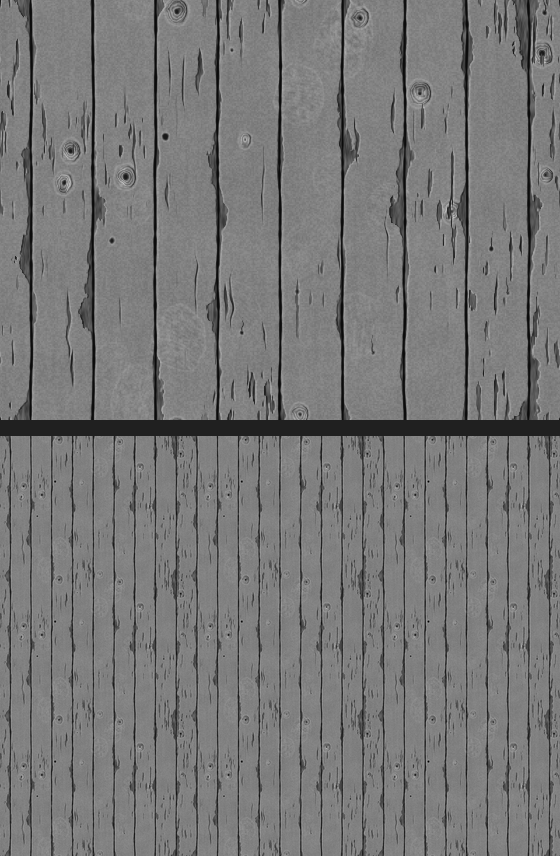
Top: one tile. Bottom: repeated 3 by 3.
Reproduce this texture procedurally as a WebGL 2 fragment shader.

```glsl
#version 300 es
precision highp float;
uniform vec2 u_resolution;
out vec4 outColor;

const float PLANKS = 9.0;
const vec2 ASPECT = vec2(4.0 / 3.0, 1.0);
const float SEAM_WIDTH = 0.022;   // half width, in planks
const float FRAY_REACH = 0.25;    // widest torn edge, in planks
const int SLIVERS = 30;
const int KNOTS = 20;
const int PATCHES = 13;
const float PAINT = 0.505;
const float BLACK = 0.045;
const float BARK_DARK = 0.10;
const float BARK_LIGHT = 0.44;
const float RIM_LIGHT = 0.09;
const float GRAIN = 0.07;

vec3 hash3(vec2 cell, float seed) {
  uvec3 v = uvec3(ivec3(vec3(cell, seed))) * 1664525u + 1013904223u;
  v.x += v.y * v.z; v.y += v.z * v.x; v.z += v.x * v.y;
  v ^= v >> 16u;
  v.x += v.y * v.z; v.y += v.z * v.x; v.z += v.x * v.y;
  return vec3(v >> 8u) / 16777216.0;
}

// Value noise that wraps over the unit square
float noise(vec2 uv, vec2 cells, float seed) {
  vec2 q = uv * cells, i = floor(q), f = q - i;
  f = f * f * (3.0 - 2.0 * f);
  vec2 a = floor(mod(i + 0.5, cells)), b = floor(mod(i + 1.5, cells));
  return mix(mix(hash3(a, seed).x, hash3(vec2(b.x, a.y), seed).x, f.x),
             mix(hash3(vec2(a.x, b.y), seed).x, hash3(b, seed).x, f.x), f.y);
}

float fbm(vec2 uv, vec2 cells, float seed) {
  float sum = 0.0, gain = 0.5;
  for (int o = 0; o < 3; o++, cells *= 2.0, gain *= 0.5)
    sum += gain * noise(uv, cells, seed + float(o));
  return sum / 0.875;
}

vec2 wrapDelta(vec2 uv, vec2 center) {
  vec2 d = uv - center;
  return (d - round(d)) * ASPECT;
}

float inside(float dist, float soft) { return 1.0 - smoothstep(-soft, soft, dist); }

// Signed offset from the nearest seam, and that seam's index
vec2 seam(vec2 uv) {
  float k = uv.x * PLANKS - 0.5, id = round(k);
  float bend = noise(vec2(id / PLANKS, uv.y), vec2(PLANKS, 12.0), 2.0) - 0.5;
  return vec2(k - id + 0.025 * bend, id);
}

// Coverage of torn seam edges, slivers and flaked paint
float wear(vec2 uv, float soft) {
  vec2 s = seam(uv);
  float jag = fbm(uv, vec2(120, 44), 11.0);
  float amount = noise(vec2(s.y / PLANKS, uv.y), vec2(PLANKS, 8.0), s.x < 0.0 ? 3.0 : 7.0);
  float reach = SEAM_WIDTH + FRAY_REACH * pow(amount, s.x < 0.0 ? 5.0 : 8.0);
  float cover = inside(abs(s.x) - reach * (0.2 + 1.3 * jag), soft * PLANKS);
  float sway = 0.010 * (noise(uv, vec2(36, 30), 13.0) - 0.5);
  for (int i = 0; i < SLIVERS; i++) {
    vec3 h = hash3(vec2(i, 5), 17.0), g = hash3(vec2(i, 9), 19.0);
    vec2 d = wrapDelta(uv, h.xy);
    float len = mix(0.015, 0.085, h.z * h.z), taper = d.y / len;
    float lens = mix(0.0015, 0.006, g.x * g.x) * (1.0 - taper * taper);
    cover = max(cover, inside(abs(d.x + sway) - lens * (0.1 + 1.8 * jag), soft));
  }
  float worn = smoothstep(0.5, 0.85, noise(uv, vec2(PLANKS, 3), 23.0));
  float flakes = smoothstep(0.73, 0.78, fbm(uv, vec2(130, 14), 29.0) + 0.10 * worn - 0.04);
  return max(cover, flakes * worn);
}

// Faint scuffed ovals with scratches and curved rims
float scuffs(vec2 uv) {
  float sum = 0.0, warp = fbm(uv, vec2(16, 12), 31.0) - 0.5;
  float scratch = fbm(uv, vec2(120, 90), 37.0) - 0.5;
  for (int i = 0; i < PATCHES; i++) {
    vec3 h = hash3(vec2(i, 2), 41.0);
    vec2 d = wrapDelta(uv, h.xy);
    float a = h.z * 6.28, size = mix(0.04, 0.085, fract(h.z * 7.0));
    float r = length(d * vec2(1.1, 0.85)) + 0.035 * warp - size;
    float lines = sin(dot(d, vec2(cos(a), sin(a))) * 620.0 + warp * 24.0);
    float body = inside(r, 0.006) * (0.012 + 0.014 * lines + 0.13 * scratch);
    float rim = exp(-pow(r / 0.0025, 2.0)) * 0.04;
    sum += (body + rim) * mix(0.35, 1.0, fract(h.z * 13.0));
  }
  return sum;
}

// Nail-like holes and ringed knots, some with a split above
float knots(vec2 uv, float tone, float soft) {
  float warp = fbm(uv, vec2(64, 48), 43.0) - 0.5;
  for (int i = 0; i < KNOTS; i++) {
    vec3 h = hash3(vec2(i, 3), 47.0);
    float plank = mod(float(i) * 4.0, PLANKS);
    vec2 d = wrapDelta(uv, vec2((plank + 0.7 * (h.x - 0.5)) / PLANKS, h.y));
    float r = length(d * vec2(1.0, 0.85)) + 0.008 * warp;
    bool ringed = h.z > 0.6;
    float size = ringed ? mix(0.013, 0.025, fract(h.z * 9.0)) : mix(0.004, 0.010, h.z);
    float rings = 0.08 * sin(r * 1100.0 + warp * 9.0) + 0.45 * warp;
    if (ringed) tone += inside(r - size, 0.003) * rings;
    tone += 0.07 * exp(-pow((r - size * 1.25) / 0.0025, 2.0));
    float hole = inside(r - size * (ringed ? 0.22 : 0.8), soft + 0.0015);
    float arc = ringed ? inside(abs(r - size) - 0.0012, soft) * smoothstep(0.0, size, d.x) : 0.0;
    float rise = d.y / (size * 9.0);
    float split = h.z < 0.14 ? inside(abs(d.x + 0.012 * warp) - size * 0.45 * (1.0 - rise), soft)
      * step(0.0, rise) * step(rise, 1.0) : 0.0;
    tone = mix(tone, 0.10 + 0.25 * max(warp, 0.0), max(hole, max(0.75 * arc, 0.8 * split)));
  }
  return tone;
}

void main() {
  vec2 uv = gl_FragCoord.xy / u_resolution;
  float soft = max(0.0009, 0.7 / u_resolution.y);

  // Painted wood
  float tone = PAINT + GRAIN * (noise(uv, vec2(400, 300), 53.0) - 0.5);
  tone += 0.035 * (fbm(uv, vec2(126, 6), 59.0) - 0.5);
  tone += 0.045 * (fbm(uv, vec2(12, 16), 61.0) - 0.5);
  tone = knots(uv, tone + scuffs(uv), soft);

  // Worn parts, lit along their right edges
  float worn = wear(uv, soft);
  float edge = wear(uv - vec2(0.0028, -0.001), soft) - worn;
  float bark = mix(BARK_DARK, BARK_LIGHT, fbm(uv, vec2(240, 36), 67.0));
  tone = mix(tone, bark + 0.06, worn) + RIM_LIGHT * max(edge, 0.0) + 0.12 * min(edge, 0.0);

  // Seams with a raised right lip
  vec2 s = seam(uv);
  float lip = exp(-pow((s.x - 0.055) / 0.016, 2.0));
  tone += 0.06 * lip * (1.0 - worn) * noise(uv, vec2(90, 40), 71.0);
  float ragged = SEAM_WIDTH * (0.45 + 0.75 * noise(uv, vec2(PLANKS, 70), 73.0));
  tone = mix(tone, BLACK, inside(abs(s.x) - ragged, soft * PLANKS));
  outColor = vec4(vec3(clamp(tone, 0.0, 1.0)), 1.0);
}
```
